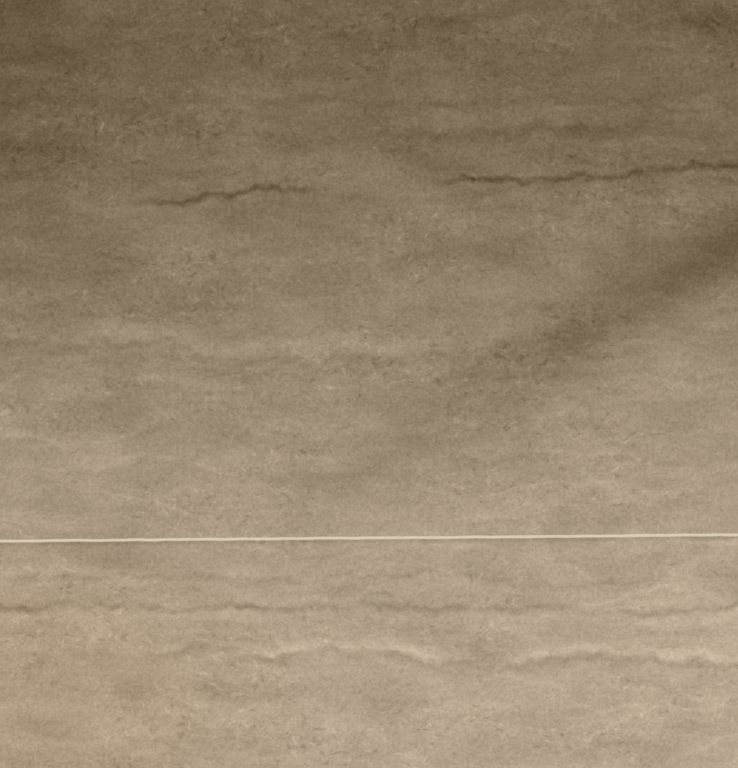
Reproduce this texture procedurally as a Shadertoy shader.

```glsl
// Two slabs of beige travertine split by a thin pale joint, in dim light from below.
// Warped, stretched gradient noise makes the bedding; ragged wavy curves make the veins;
// soft light falloff, a diagonal shadow, mottling and fine grain finish the surface.

vec2 hashDir(vec2 cell) {
    vec3 q = fract(cell.xyx * vec3(0.1031, 0.1030, 0.0973));
    q += dot(q, q.yzx + 33.33);
    return fract((q.xx + q.yz) * q.zy) * 2.0 - 1.0;
}

float gradNoise(vec2 p) {
    vec2 i = floor(p), f = fract(p);
    vec2 u = f * f * f * (f * (f * 6.0 - 15.0) + 10.0);
    float a = dot(hashDir(i), f);
    float b = dot(hashDir(i + vec2(1, 0)), f - vec2(1, 0));
    float c = dot(hashDir(i + vec2(0, 1)), f - vec2(0, 1));
    float d = dot(hashDir(i + vec2(1, 1)), f - vec2(1, 1));
    return 1.4 * mix(mix(a, b, u.x), mix(c, d, u.x), u.y);
}

float fbm(vec2 p) {
    float sum = 0.0, amp = 0.5;
    for (int i = 0; i < 4; i++) {
        sum += amp * gradNoise(p);
        p = mat2(1.9, 0.25, -0.25, 1.9) * p + 17.3;
        amp *= 0.6;
    }
    return sum;
}

// Ragged wavy line near a given height, with broken strength along its length
float vein(vec2 p, float height, float width, float wave, float seed) {
    float y = height + wave * gradNoise(vec2(p.x * 5.5, seed))
            + 0.4 * wave * gradNoise(vec2(p.x * 14.0, seed + 5.0))
            + 0.007 * gradNoise(vec2(p.x * 48.0, seed + 9.0));
    float d = (p.y - y) / width + 0.7 * gradNoise(p * vec2(60, 90) + seed);
    float strength = 0.85 + 0.9 * gradNoise(vec2(p.x * 9.0, seed + 31.0))
                   + 0.7 * gradNoise(p * vec2(40, 60) + seed);
    return exp(-d * d) * max(strength, 0.0);
}

// Light falloff: dark above and at the upper left, with a diagonal shadow
float lighting(vec2 p) {
    float light = 0.83 - 0.68 * smoothstep(0.10, 1.10, p.y);
    light -= 0.15 * smoothstep(0.34, 0.0, p.x) * smoothstep(0.45, 0.68, p.y);
    light += 0.07 * smoothstep(0.5, 0.95, p.x) * smoothstep(0.75, 0.4, p.y);
    vec2 along = normalize(vec2(0.47, 0.28));
    vec2 q = p - vec2(0.96, 0.685);
    float across = dot(q, vec2(-along.y, along.x));
    float reach = smoothstep(-0.78, -0.2, dot(q, along));
    float halfWidth = mix(0.062, 0.042, reach);
    return light - 0.30 * reach * exp(-pow(across / halfWidth, 2.0));
}

// Layers, cloudy lumps and wavy ripples of the stone
float bedding(vec2 p) {
    vec2 warp = vec2(fbm(p * vec2(5, 8)), fbm(p * vec2(6, 9) + 40.0));
    vec2 q = p + warp * vec2(0.07, 0.04);
    float layers = 0.15 * fbm(q * vec2(3, 22)) + 0.15 * fbm(q * vec2(9, 46) + 8.0);
    float clouds = 0.16 * fbm(p * vec2(11, 17) + 60.0);
    float ripple = exp(-pow(gradNoise(q * vec2(5, 20) + 3.0) / 0.08, 2.0));
    float patches = smoothstep(-0.2, 0.25, gradNoise(p * vec2(3, 5) + 12.0));
    return layers + clouds + 0.08 * (ripple - 0.3) * patches * smoothstep(0.65, 0.45, p.y);
}

float veins(vec2 p) {
    float right = smoothstep(0.1, 0.9, p.x);
    float v = -0.16 * right * vein(p, 0.826, 0.010, 0.010, 2.5);
    v -= 0.13 * right * vein(p, 0.965, 0.015, 0.018, 7.5);
    v -= 0.07 * vein(p, 0.865, 0.005, 0.012, 11.5);
    // Broken dark crack that climbs to the right
    float gap = 1.0 - smoothstep(0.38, 0.44, p.x) * smoothstep(0.60, 0.54, p.x);
    float crack = vein(p, 0.726 + 0.058 * p.x, 0.0045, 0.018, 15.5);
    v -= 0.23 * crack * gap * smoothstep(0.13, 0.25, p.x);
    // Pale wave with a darker underside
    float fade = smoothstep(0.78, 0.55, p.x);
    v += 0.10 * fade * vein(p, 0.555, 0.011, 0.042, 19.5);
    v -= 0.10 * fade * vein(p, 0.537, 0.007, 0.042, 19.5);
    v -= 0.05 * fade * vein(p, 0.518, 0.005, 0.042, 19.5);
    // Lower slab
    v -= 0.18 * vein(p, 0.212, 0.0045, 0.018, 23.5);
    v += 0.06 * vein(p, 0.200, 0.008, 0.018, 23.5);
    v -= 0.08 * vein(p, 0.245, 0.004, 0.014, 27.5);
    float middle = smoothstep(0.15, 0.25, p.x);
    v += 0.13 * middle * vein(p, 0.150, 0.007, 0.026, 34.5);
    v -= 0.15 * middle * vein(p, 0.139, 0.006, 0.026, 34.5);
    return v;
}

// Mottling, small pits, pale flecks and a fine even grain
float grain(vec2 p) {
    float patches = smoothstep(-0.25, 0.25, fbm(p * vec2(5, 9) + 90.0));
    vec2 q = p + 0.006 * vec2(gradNoise(p * 60.0), gradNoise(p * 60.0 + 30.0));
    float mottle = fbm(q * vec2(38, 54) + 25.0);
    float spots = gradNoise(q * vec2(95, 130)) + 0.35 * mottle;
    float pits = smoothstep(0.28, 0.65, spots);
    float flecks = smoothstep(0.28, 0.65, -spots);
    float fine = 0.08 * gradNoise(p * 140.0 + 7.0) + 0.11 * gradNoise(p * 270.0);
    return fine + (0.05 + 0.13 * patches) * mottle
         + (0.2 + 0.8 * patches) * (0.15 * flecks - 0.17 * pits);
}

void mainImage(out vec4 fragColor, in vec2 fragCoord) {
    vec2 p = fragCoord / iResolution.y;
    float tone = lighting(p) + bedding(p) + veins(p) + grain(p);
    vec3 color = mix(vec3(0.40, 0.34, 0.25), vec3(0.76, 0.69, 0.60), tone);

    // Warm stain at the lower left
    float stain = smoothstep(0.40, 0.0, length((p - vec2(0.03, 0.08)) * vec2(1, 1.5)));
    color -= stain * vec3(0.015, 0.03, 0.045);

    // Pale, slightly tilted joint with a faint dark lower lip
    float joint = p.y - 0.2955 - 0.0085 * p.x - 0.0006 * gradNoise(vec2(p.x * 40.0, 3.5));
    float soft = 1.0 / iResolution.y;
    color -= 0.05 * exp(-pow((joint + 0.004) / 0.003, 2.0));
    float line = 1.0 - smoothstep(0.0018 - soft, 0.0018 + soft, abs(joint));
    color = mix(color, vec3(0.87, 0.82, 0.73), 0.9 * line);
    fragColor = vec4(color, 1.0);
}
```
